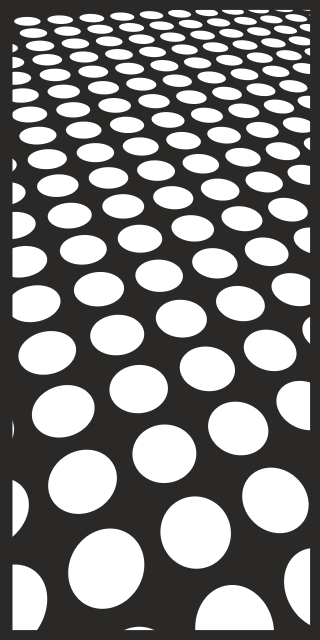
Reproduce this pattern procedurally as a WebGL 2 fragment shader.

```glsl
#version 300 es
precision highp float;
// White dots on a charcoal panel, laid on a tilted grid that recedes upward, inside a plain border.

uniform vec2 u_resolution;
out vec4 fragColor;

// Maps a canvas point to grid coordinates by inverting a perspective projection.
vec2 planeCoord(vec2 p) {
    vec2 alongRow = 0.057 * p - vec2(0.2977, -0.0109);
    vec2 alongDepth = 0.1085 * p - vec2(-0.0419, -0.0914);
    return inverse(mat2(alongRow, alongDepth)) * (vec2(0.612, 1.659) - p);
}

// Coverage of a box given by its centre and half size.
float boxMask(vec2 p, vec2 center, vec2 halfSize, float pixel) {
    vec2 d = abs(p - center) - halfSize;
    return clamp(0.5 - max(d.x, d.y) / pixel, 0.0, 1.0);
}

void main() {
    // Canvas is 1 wide and 2 tall, with y measured down from the top.
    vec2 uv = gl_FragCoord.xy / u_resolution;
    vec2 p = vec2(uv.x, 2.0 - 2.0 * uv.y);
    float pixel = max(1.0 / u_resolution.x, 2.0 / u_resolution.y);

    // Nearest grid point and the offset from it.
    vec2 grid = planeCoord(p);
    vec2 cell = floor(grid + 0.5);
    vec2 offset = grid - cell;
    float radius = length(offset);

    // Edge width follows the stretch of the grid along the radius.
    vec2 dir = offset / max(radius, 1e-4);
    float edge = length(vec2(dot(dir, dFdx(grid)), dot(dir, dFdy(grid))));
    float dots = clamp(0.5 + (0.387 - radius) / max(edge, 1e-4), 0.0, 1.0);

    // Farthest row of dots, then the border.
    dots *= step(cell.y, 16.5);
    dots *= boxMask(p, vec2(0.504, 1.0), vec2(0.465, 0.969), pixel);

    vec3 charcoal = vec3(0.165, 0.161, 0.157);
    fragColor = vec4(mix(charcoal, vec3(1.0), dots), 1.0);
}
```
